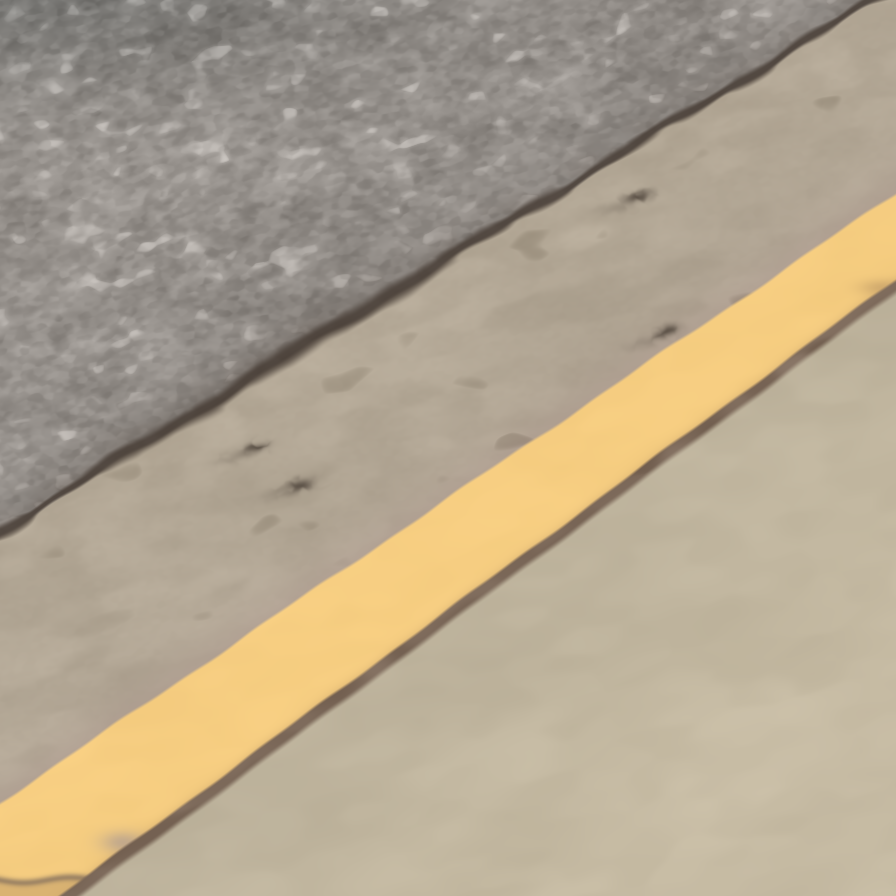
Give the GLSL for this texture, as a WebGL 1 fragment shader.

```glsl
precision highp float;
// Diagonal road edge: grainy asphalt, a dark seam, a concrete gutter and a painted yellow curb.

uniform vec2 u_resolution;

// Boundary lines as (height at x = 0, slope)
const vec2 SEAM_LINE = vec2(0.404, 0.608);
const vec2 PAINT_TOP = vec2(0.104, 0.680);
const vec2 PAINT_BOTTOM = vec2(-0.049, 0.737);
const vec2 SHADOW_BOTTOM = vec2(-0.066, 0.740);

const vec3 ASPHALT = vec3(0.585, 0.565, 0.545);
const vec3 ASPHALT_DARK = vec3(0.44, 0.44, 0.43);
const vec3 SEAM = vec3(0.29, 0.25, 0.22);
const vec3 GUTTER = vec3(0.695, 0.650, 0.580);
const vec3 GUTTER_PINK = vec3(0.690, 0.615, 0.570);
const vec3 PAVEMENT = vec3(0.765, 0.722, 0.630);
const vec3 PAINT = vec3(0.965, 0.805, 0.505);
const vec3 PAINT_WORN = vec3(0.80, 0.65, 0.42);
const vec3 SHADOW = vec3(0.49, 0.415, 0.355);
const vec3 DEBRIS = vec3(0.35, 0.31, 0.27);

const float SOFTNESS = 0.0022;
const float GRAIN_CONTRAST = 0.15;
const float GRAIN_SCALE = 75.0;

vec2 hash2(vec2 cell) {
  vec3 q = fract(cell.xyx * vec3(0.1031, 0.1030, 0.0973));
  q += dot(q, q.yzx + 33.33);
  return fract((q.xx + q.yz) * q.zy);
}

// Smooth cellular noise, around -0.5 to 0.5: random tones splatted at jittered cell points
float cellNoise(vec2 p) {
  vec2 base = floor(p);
  float tone = 0.0;
  float weight = 0.001;
  for (int y = -1; y <= 1; y++) {
    for (int x = -1; x <= 1; x++) {
      vec2 cell = base + vec2(float(x), float(y));
      vec2 away = cell + hash2(cell) - p;
      float w = exp(-5.0 * dot(away, away));
      tone += w * (hash2(cell + 57.0).x - 0.5);
      weight += w;
    }
  }
  return tone / weight;
}

// Signed distance to a boundary, positive above it
float above(vec2 p, vec2 line) {
  return (p.y - line.x - line.y * p.x) / sqrt(1.0 + line.y * line.y);
}

float cover(float d) {
  float s = max(SOFTNESS, 0.75 / u_resolution.y);
  return smoothstep(-s, s, d);
}

float spot(vec2 p, vec2 center, vec2 radius) {
  vec2 q = (p - center) / radius;
  return exp(-dot(q, q));
}

// Two pairs of dark crumbs, spread along the gutter, with trailing smudges
float debris(vec2 p) {
  float amount = 0.0;
  vec2 rough = 0.006 * vec2(cellNoise(p * 110.0), cellNoise(p * 110.0 + 31.0));
  for (int i = 0; i < 4; i++) {
    float side = floor(float(i) / 2.0);
    float member = mod(float(i), 2.0);
    vec2 start = mix(vec2(0.286, 0.500), vec2(0.714, 0.781), side);
    vec2 offset = mix(vec2(0.050, -0.040), vec2(0.031, -0.152), side);
    vec2 q = p + rough - start - member * offset;
    q.y -= 0.25 * q.x;
    amount += 0.85 * spot(q, vec2(0.0), vec2(0.013, 0.006));
    amount += 0.22 * spot(q, vec2(-0.022, -0.004), vec2(0.026, 0.006));
  }
  return min(amount, 1.0);
}

void main() {
  vec2 p = gl_FragCoord.xy / u_resolution;

  // Gentle irregularity keeps the boundaries from being ruler straight
  float wobble = 0.0022 * sin(p.x * 31.0 + 0.8) + 0.0012 * sin(p.x * 83.0);
  float seam = above(p, SEAM_LINE) + wobble;
  float paintTop = above(p, PAINT_TOP) + 0.5 * wobble;
  float paintBottom = above(p, PAINT_BOTTOM) + 0.4 * wobble;
  float shadowBottom = above(p, SHADOW_BOTTOM) + 0.3 * wobble;

  // Stretched layers follow the camera's shallow view of the ground
  vec2 ground = vec2(p.x + 0.25 * p.y, p.y - 0.25 * p.x);
  float broad = cellNoise(ground * vec2(7.0, 13.0));
  float streak = cellNoise(ground * vec2(22.0, 48.0) + 19.0);
  float grain = cellNoise(ground * GRAIN_SCALE * vec2(0.75, 1.2));
  float fine = cellNoise(ground * GRAIN_SCALE * vec2(1.5, 2.3) + 41.0);

  // Lower pavement and gutter
  vec3 pavement = PAVEMENT + 0.030 * broad + 0.025 * streak;
  pavement *= 0.97 + 0.04 * smoothstep(0.0, 0.35, -shadowBottom);
  vec3 gutter = GUTTER + 0.035 * broad + 0.045 * streak + 0.012 * fine;
  gutter = mix(gutter, GUTTER_PINK, 0.65 * exp(-abs(paintTop) / 0.022));
  gutter = mix(gutter, DEBRIS, debris(p));
  float fleck = smoothstep(0.38, 0.49, cellNoise(ground * vec2(24.0, 45.0) + 73.0));
  gutter -= 0.08 * fleck;

  // Asphalt with pale stones and a darker far corner
  vec3 asphalt = mix(ASPHALT, ASPHALT_DARK, 0.85 * spot(p, vec2(0.0, 1.03), vec2(0.38, 0.12)));
  asphalt += GRAIN_CONTRAST * (0.6 * grain + 0.55 * fine + 0.35 * streak) + 0.05 * broad;
  asphalt += 0.11 * smoothstep(0.28, 0.48, grain);
  float grime = spot(p, vec2(0.32, 0.60), vec2(0.24, 0.20));
  float dirt = exp(-max(seam, 0.0) / 0.022) * (0.30 + 0.35 * grime + 0.55 * grain);
  asphalt = mix(asphalt, SEAM, clamp(dirt, 0.0, 1.0));

  vec3 color = mix(gutter, asphalt, cover(seam));
  float seamWidth = 0.0055 + 0.004 * grime + 0.006 * streak;
  float seamInk = 1.0 - smoothstep(0.25, 1.5, abs(seam - 0.003) / max(seamWidth, 0.002));
  color = mix(color, SEAM, 0.85 * seamInk);

  // Painted band, with worn spots at its ends and a rounded lower lip
  vec3 paint = PAINT + 0.018 * broad + 0.014 * streak;
  paint = mix(paint, PAINT_WORN, 0.45 * exp(-max(paintBottom, 0.0) / 0.004));
  paint = mix(paint, GUTTER_PINK, 0.7 * spot(p, vec2(0.137, 0.060), vec2(0.024, 0.012)));
  paint = mix(paint, PAINT_WORN, 0.8 * spot(p, vec2(0.985, 0.679), vec2(0.025, 0.009)));
  float lip = p.y - 0.018 + 0.003 * sin(p.x * 60.0);
  paint = mix(paint, PAINT_WORN, 0.65 * cover(-lip));
  paint = mix(paint, SHADOW, 0.65 * spot(vec2(lip), vec2(0.0), vec2(0.006)));
  color = mix(color, paint, cover(-paintTop));

  // Narrow shadow below the paint, then the pavement
  vec3 shade = SHADOW + 0.10 * streak;
  color = mix(color, shade, cover(-paintBottom));
  color = mix(color, pavement, smoothstep(-0.004, 0.004, -shadowBottom));

  gl_FragColor = vec4(clamp(color, 0.0, 1.0), 1.0);
}
```
